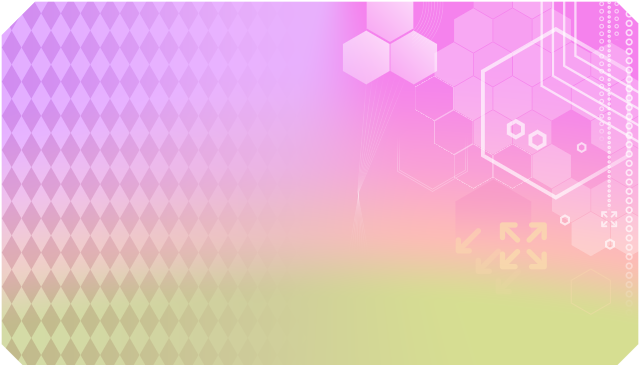
Reproduce this background procedurally as a WebGL 2 fragment shader.

```glsl
#version 300 es
precision highp float;
uniform vec2 u_resolution;
out vec4 outColor;

const float WIDTH = 7.68;  // canvas width in design units, y runs down
const vec3 WHITE = vec3(1.0);
const vec3 CREAM = vec3(0.98, 0.86, 0.68);

float hash(vec2 p) { return fract(sin(dot(p, vec2(12.99, 78.23))) * 43758.5); }
float fill(float d, float px) { return clamp(0.5 - d / px, 0.0, 1.0); }
float stroke(float d, float w, float px) { return fill(abs(d) - w, px); }
float band(float v, float a, float b, float soft) {
  return smoothstep(a - soft, a + soft, v) * (1.0 - smoothstep(b - soft, b + soft, v));
}
void paint(inout vec3 color, vec3 tone, float alpha) { color = mix(color, tone, alpha); }

// Pointy-top hexagon, sized by its apothem
float hexagon(vec2 p, float apothem) {
  p = abs(p);
  return max(p.x, 0.5 * p.x + 0.866 * p.y) - apothem;
}
float segment(vec2 p, vec2 a, vec2 b) {
  vec2 ab = b - a;
  return length(p - a - ab * clamp(dot(p - a, ab) / dot(ab, ab), 0.0, 1.0));
}
// Diagonal arrow with its tip toward +x +y
float arrow(vec2 p, float start, float tip, float head, float w) {
  vec2 q = vec2(max(p.x, p.y), min(p.x, p.y));
  return min(segment(q, vec2(start), vec2(tip)), segment(q, vec2(tip), vec2(tip, tip - head))) - w;
}
float beads(vec2 p, float x, float pitch, float radius, float w, float px) {
  return stroke(length(vec2(p.x - x, (fract(p.y / pitch) - 0.5) * pitch)) - radius, w, px);
}
vec3 ramp(float s, vec3 top, vec3 upper, vec3 lower, vec3 base) {
  vec3 c = mix(top, upper, smoothstep(0.7, 2.3, s));
  c = mix(c, lower, smoothstep(1.9, 2.95, s));
  return mix(c, base, smoothstep(2.75, 3.6, s));
}

vec3 backdrop(vec2 p) {
  float s = p.y - 0.4 * pow(abs(p.x - 4.0) / 4.0, 2.0);
  vec3 violet = mix(vec3(0.87, 0.62, 1), vec3(0.91, 0.69, 0.99), smoothstep(0.0, 3.2, p.x));
  vec3 left = ramp(s, violet, vec3(0.92, 0.7, 0.88), vec3(0.92, 0.75, 0.75), vec3(0.81, 0.8, 0.61));
  vec3 right = ramp(s, vec3(0.96, 0.51, 0.93), vec3(0.98, 0.64, 0.83),
                    vec3(0.99, 0.74, 0.71), vec3(0.84, 0.87, 0.57));
  return mix(left, right, smoothstep(3.8 - 0.3 * p.y, 4.4 + 0.36 * p.y, p.x));
}

vec3 diamonds(vec2 p, float px) {
  vec2 q = abs(fract((p - vec2(0.14, 0.98)) / vec2(0.236, 0.41) + 0.5) - 0.5);
  float dark = fill((q.x + q.y - 0.5) * 0.2, px);
  return mix(vec3(0.02, 0.06, 0.04), vec3(-0.05, -0.07, -0.06), dark) * (1.0 - smoothstep(0.0, 3.9, p.x));
}

void honeycomb(inout vec3 color, vec2 p, float px) {
  vec2 origin = vec2(5.68, 1.18), pitch = vec2(0.47, 0.814), q = p - origin;
  vec2 a = round(q / pitch) * pitch, b = (round(q / pitch - 0.5) + 0.5) * pitch;
  vec2 c = (distance(q, a) < distance(q, b) ? a : b) + origin;
  float d = hexagon(p - c, 0.235), drop = max(c.y - 0.78, 0.0);
  float edge = 5.3 + 0.5 * drop + 0.18 * drop * drop + max(0.3 - c.y, 0.0);
  float lit = step(edge, c.x) * step(c.x, 6.5 + 1.5 * max(c.y, 0.0)) * step(c.y, 3.0);
  lit *= step(0.1, min(distance(c, vec2(6.85, 1.59)), distance(c, vec2(7.09, 2))));
  paint(color, WHITE, lit * fill(d + 0.004, px) * (0.22 + 0.1 * hash(round(c * 50.0))));
  // Outlined cells left of the cluster
  float outlined = band(c.x, edge - 0.58, edge, 0.01) * band(c.y, 1.0, 2.1, 0.01);
  paint(color, WHITE, outlined * stroke(d, 0.008, px) * 0.4);
}

void main() {
  float px = WIDTH / u_resolution.x;
  vec2 p = vec2(gl_FragCoord.x, u_resolution.y - gl_FragCoord.y) * px;
  vec3 color = backdrop(p) + diamonds(p, px);

  // Fine threads and arcs
  for (float k = -1.0; k < 1.1; k += 0.28) {
    float x = 4.3 + 0.25 * max(2.3 - p.y, 0.0) + k * 0.17 * (2.35 - p.y);
    paint(color, WHITE, stroke(p.x - x, 0.003, px) * 0.16 * band(p.y, 1.1, 2.8, 0.3));
    float arc = length(p - vec2(4.6, 0.05)) - 0.6 - 0.12 * k;
    paint(color, WHITE, stroke(arc, 0.003, px) * 0.25 * band(p.y, -1.0, 0.5, 0.15) * step(4.95, p.x));
  }
  honeycomb(color, p, px);

  // Three pale hexagons
  for (float i = 0.0; i < 3.0; i++) {
    vec2 q = p - vec2(4.395 + 0.285 * i, i == 1.0 ? 0.18 : 0.69);
    paint(color, WHITE, fill(hexagon(q, 0.28), px) * clamp(0.5 + 0.4 * (q.x - q.y), 0.3, 0.7));
  }

  // Large hexagons: tinted, thin and bold
  float tint = fill(hexagon(p - vec2(5.92, 2.68), 0.455), px) * (1.0 - smoothstep(2.2, 3.1, p.y));
  paint(color, vec3(0.96, 0.56, 0.76), tint * 0.45);
  float thin = stroke(abs(hexagon(p - vec2(5.19, 1.81), 0.41)) - 0.012, 0.004, px);
  paint(color, WHITE, thin * 0.3 * smoothstep(1.6, 2.0, p.y));
  paint(color, CREAM, 0.4 * stroke(hexagon(p - vec2(7.09, 3.5), 0.235), 0.006, px));
  float bold = stroke(hexagon(p - vec2(6.67, 1.36), 0.875), 0.023, px);
  paint(color, WHITE, bold * mix(0.65, 0.4, smoothstep(6.7, 7.5, p.x)));

  // Nested bent lines
  for (float i = 0.0; i < 4.0; i++) {
    vec2 q = p - vec2(6.5 + 0.135 * i, 1.03 - 0.12 * i);
    paint(color, WHITE, 0.65 * stroke(max(-q.x, 0.866 * q.y - 0.5 * q.x), 0.014, px));
  }

  // Small hexagon rings
  vec3 rings[5] = vec3[5](vec3(6.19, 1.55, 0.085), vec3(6.45, 1.68, 0.085),
    vec3(6.98, 1.77, 0.045), vec3(6.78, 2.64, 0.047), vec3(7.32, 2.93, 0.047));
  for (int i = 0; i < 5; i++)
    paint(color, WHITE, 0.65 * stroke(hexagon(p - rings[i].xy, rings[i].z), rings[i].z * 0.27, px));

  // Beaded columns
  float dots = beads(p, 7.55, 0.112, 0.033, 0.01, px) * (1.0 - smoothstep(2.6, 3.9, p.y));
  dots += beads(p, 7.22, 0.09, 0.022, 0.007, px) * band(p.y, -1.0, 1.6, 0.2) * 0.8;
  dots += beads(p, 7.31, 0.058, 0.012, 0.008, px) * band(p.y, -1.0, 2.5, 0.05);
  dots += beads(p, 7.4, 0.09, 0.02, 0.007, px) * band(p.y, -1.0, 0.45, 0.05) * 0.8;
  paint(color, WHITE, dots * 0.7);

  // Expanding and slanted arrows
  paint(color, CREAM, 0.75 * fill(arrow(abs(p - vec2(6.28, 2.95)), 0.07, 0.25, 0.15, 0.032), px));
  paint(color, WHITE, 0.65 * fill(arrow(abs(p - vec2(7.31, 2.63)), 0.03, 0.085, 0.05, 0.011), px));
  for (float i = 0.0; i < 3.0; i++) {
    vec2 q = p - vec2(5.62, 2.89) - vec2(0.24, 0.245) * i;
    paint(color, CREAM, fill(arrow(vec2(-q.x, q.y), -0.12, 0.12, 0.13, 0.032), px) * (0.5 - 0.19 * i));
  }

  // White frame with cut corners
  vec2 a = p - 0.02, b = vec2(7.66, 4.38) - p;
  float inside = min(min(a.x, a.y), min(b.x, b.y));
  float cuts = min(min(a.x + a.y - 0.4, b.x + a.y - 0.26), min(a.x, b.x) + b.y - 0.25) * 0.707;
  outColor = vec4(mix(WHITE, color, fill(-min(inside, cuts), px)), 1);
}
```
